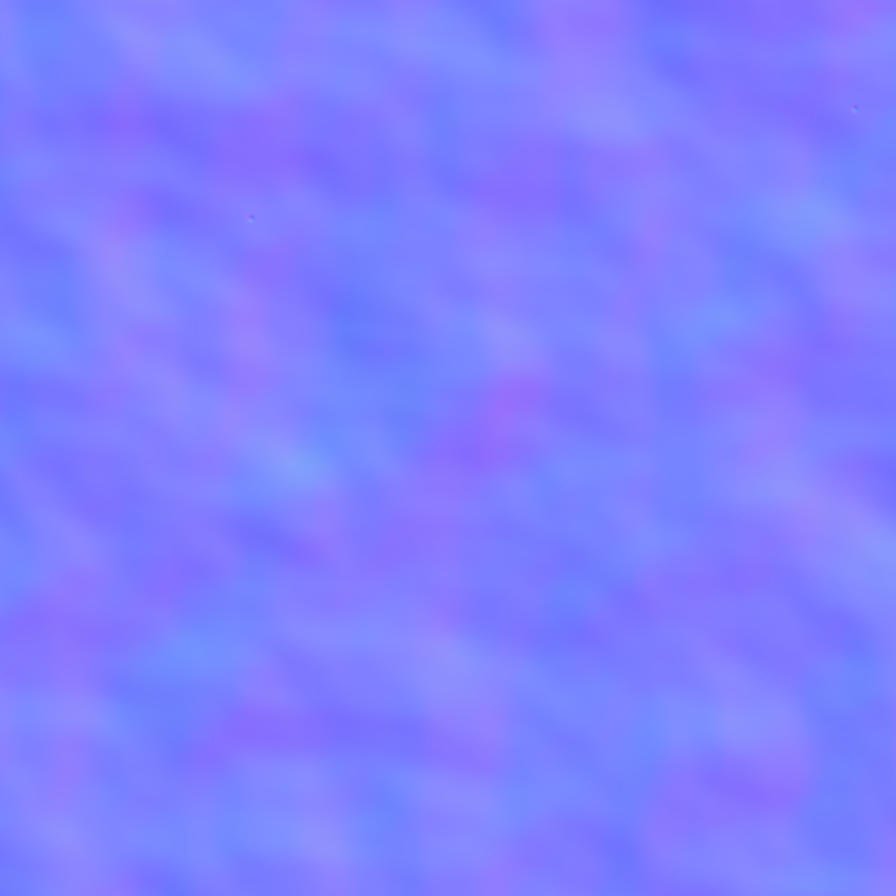
Write a Shadertoy shader that draws this texture map.

```glsl
// Tangent-space normal map of a softly undulating surface with a few tiny pits.

const vec2  CELLS       = vec2(4.7, 4.9);  // broadest swells across the canvas
const float LEAN        = 0.5;             // tilts swells down to the right
const float HEIGHT      = 0.0176;          // height of the broadest swells
const int   OCTAVES     = 3;
const float LACUNARITY  = 1.9;
const float GAIN        = 0.33;
const int   PIT_COUNT   = 2;
const float PIT_RADIUS  = 0.003;
const float PIT_DEPTH   = 0.0007;
const float SLOPE_STEP  = 0.0012;          // finite difference distance
const vec2  FLAT_COLOUR = vec2(0.499, 0.500);

// Integer hash of a lattice point, two values in 0..1
vec2 hash2(ivec2 cell) {
    uvec2 v = uvec2(cell + 4096) * 1664525u + 1013904223u;
    v.x += v.y * 1664525u;
    v.y += v.x * 1664525u;
    v ^= v >> 16u;
    v.x += v.y * 1664525u;
    v.y += v.x * 1664525u;
    v ^= v >> 16u;
    return vec2(v & 65535u) / 65535.0;
}

// Contribution of one lattice corner: random direction dotted with offset
float corner(ivec2 cell, vec2 offset) {
    float angle = 6.28318 * hash2(cell).x;
    return dot(vec2(cos(angle), sin(angle)), offset);
}

// Gradient noise with quintic blending, so its slopes stay smooth
float gradientNoise(vec2 p) {
    ivec2 i = ivec2(floor(p));
    vec2 f = fract(p);
    vec2 u = f * f * f * (f * (f * 6.0 - 15.0) + 10.0);
    float low  = mix(corner(i, f),
                     corner(i + ivec2(1, 0), f - vec2(1, 0)), u.x);
    float high = mix(corner(i + ivec2(0, 1), f - vec2(0, 1)),
                     corner(i + ivec2(1, 1), f - vec2(1, 1)), u.x);
    return mix(low, high, u.y);
}

float surfaceHeight(vec2 uv) {
    // Layered swells
    vec2 p = uv * CELLS + vec2(0.0, LEAN * uv.x);
    float amplitude = HEIGHT;
    float h = 0.0;
    for (int i = 0; i < OCTAVES; i++) {
        h += amplitude * gradientNoise(p);
        p = p * LACUNARITY + vec2(17.3, 9.7);
        amplitude *= GAIN;
    }
    // Scattered pits
    for (int i = 0; i < PIT_COUNT; i++) {
        vec2 d = (uv - hash2(ivec2(i, 71))) / PIT_RADIUS;
        h -= PIT_DEPTH * exp(-dot(d, d));
    }
    return h;
}

void mainImage(out vec4 fragColor, in vec2 fragCoord) {
    vec2 uv = fragCoord / iResolution.xy;

    // Central differences give the slope, and the slope the normal
    vec2 e = vec2(SLOPE_STEP, 0.0);
    vec2 slope = vec2(surfaceHeight(uv + e.xy) - surfaceHeight(uv - e.xy),
                      surfaceHeight(uv + e.yx) - surfaceHeight(uv - e.yx))
               / (2.0 * SLOPE_STEP);
    vec3 normal = normalize(vec3(-slope, 1.0));

    // Pack the normal into colour
    fragColor = vec4(FLAT_COLOUR + 0.5 * normal.xy, 0.5 + 0.5 * normal.z, 1.0);
}
```
